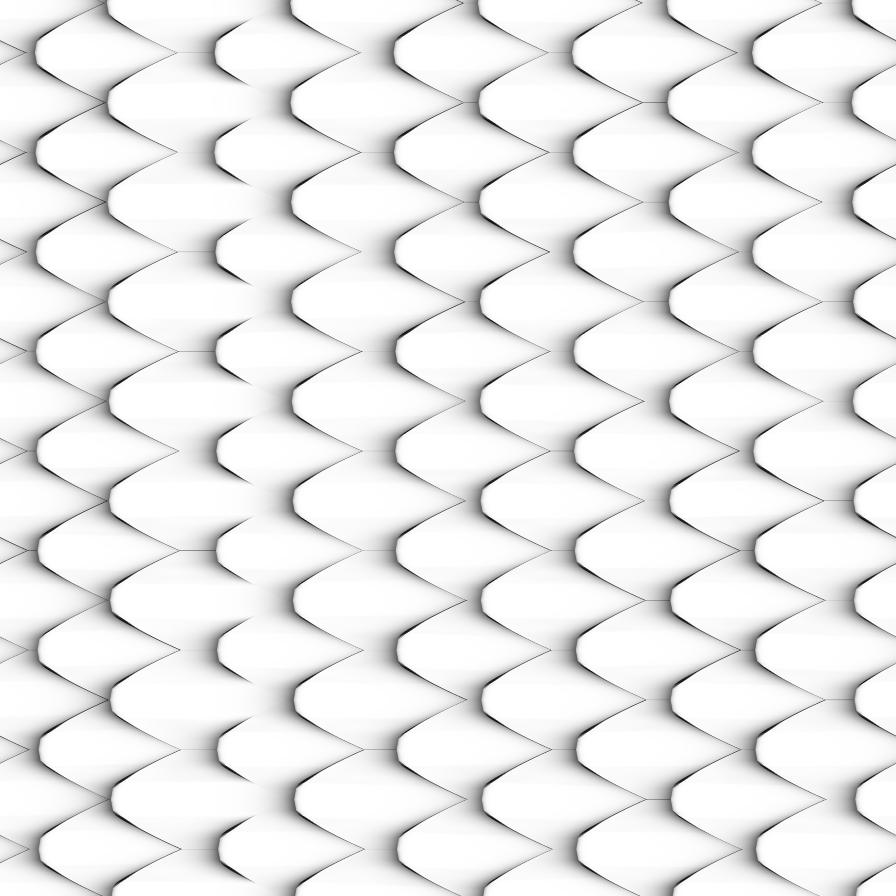
Write a Shadertoy shader that draws this pattern.

```glsl
// Overlapping white scales: ten staggered columns of nine, blunt ends to the left.
// Columns are painted left to right; each one drops a soft shadow on the column
// beneath it, then adds its own faceted body and a tapering dark edge line.

float hash(vec2 p) {
    return fract(sin(dot(p, vec2(127.1, 311.7))) * 43758.5453);
}

float noise(vec2 p) {
    vec2 i = floor(p), f = fract(p);
    f = f * f * (3.0 - 2.0 * f);
    return mix(mix(hash(i), hash(i + vec2(1, 0)), f.x),
               mix(hash(i + vec2(0, 1)), hash(i + vec2(1, 1)), f.x), f.y);
}

// Left outline of a scale: distance behind the tip at height a from its axis
float outline(float a) {
    return max(max(0.18 * a, a - 0.09), 1.05 * a + 1.25 * a * a - 0.13);
}

// Horizontal position of a column's tips; odd columns sway around the even grid
float columnTip(float column) {
    float c = mod(column, 10.0);
    float sway = -0.035 - 0.14 * cos(0.75 * floor(c / 2.0));
    return 0.346 + 0.9 * column + mod(c, 2.0) * sway;
}

float paintColumn(float shade, vec2 p, float column, float px) {
    float c = mod(column, 10.0);
    float v = p.y - 0.03 + 0.5 * mod(c, 2.0);
    vec2 id = vec2(c, floor(v));
    float dy = fract(v) - 0.5;
    float a = abs(dy);
    float rnd = hash(id + 3.7), rnd2 = hash(id + 19.3);
    float sideRnd = hash(id + 5.1 * sign(dy));

    float x = p.x - columnTip(column) - 0.005 * p.y - 0.012 * (rnd - 0.5);
    float d = outline(a) - x;                                   // > 0 outside
    float edge = d / mix(1.0, 2.1, smoothstep(0.08, 0.28, a));  // perpendicular

    // One column has short edges that melt into the scales below
    float hold = c == 2.0 ? 1.0 - smoothstep(0.26, 0.36, a) : 1.0;

    // Shadow cast to the left, weaker and tighter towards the seams
    float fade = smoothstep(0.12, 0.48, a);
    float strength = mix(0.6, 0.1, fade) * hold;
    strength *= 0.9 + 0.15 * rnd + 0.06 * sign(dy) * smoothstep(0.0, 0.1, a);
    float reach = max(d, 0.0);
    shade *= 1.0 - strength * exp(-reach / mix(0.125, 0.085, fade))
                 - 0.022 * hold * exp(-reach / 0.25);

    // Body: bright middle facet, faintly grey flanks, bevelled blunt end
    float tilt = 0.08 * (rnd2 - 0.5) * x;
    float flank = smoothstep(0.165, 0.165 + 2.0 * px, abs(dy - tilt));
    float body = 1.0 - flank * (0.008 + 0.016 * noise(vec2(3.0 * x, 14.0 * dy) + 7.0 * id));
    body -= 0.35 * exp(-max(-edge, 0.0) / 0.018) * (1.0 - smoothstep(0.1, 0.2, a));
    shade = mix(shade, body, clamp(0.5 - edge / px, 0.0, 1.0));

    // Edge line: heavy just behind the corner, hairline at the meeting point
    float halfWidth = mix(0.012, 0.003, smoothstep(0.17, 0.3, a)) * (0.5 + 0.8 * sideRnd);
    float line = clamp((halfWidth - abs(edge)) / px + 0.5, 0.0, 1.0);
    line *= smoothstep(0.1, 0.18, a) * hold;
    line *= mix(0.85, 0.4 + 0.35 * sideRnd, smoothstep(0.2, 0.45, a));

    // Seam between neighbours of the same column
    float seam = clamp((0.002 - (0.5 - a)) / px + 0.5, 0.0, 1.0);
    float seamRnd = hash(vec2(c, floor(v + 0.5)));
    seam *= step(0.7, x) * 0.6 * seamRnd * seamRnd * hold;

    return shade * (1.0 - max(line, seam));
}

void mainImage(out vec4 fragColor, in vec2 fragCoord) {
    vec2 uv = fragCoord / iResolution.xy;
    vec2 p = 9.0 * vec2(uv.x, 1.0 - uv.y);      // one unit per row of scales
    float px = 9.0 / iResolution.y;
    float nearest = floor((p.x - 0.346) / 0.9);

    float shade = 1.0;
    for (int k = -1; k <= 2; k++)
        shade = paintColumn(shade, p, nearest + float(k), px);

    fragColor = vec4(vec3(clamp(shade, 0.0, 1.0)), 1.0);
}
```
